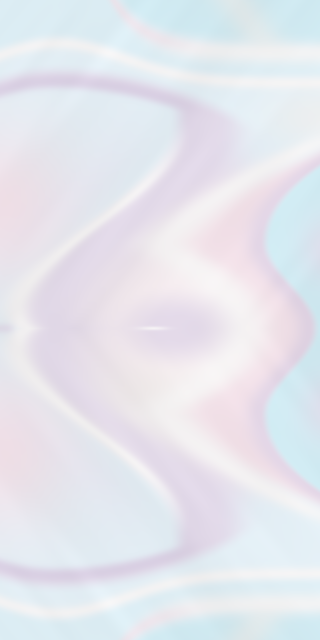
A WebGL 1 fragment shader for this background:

```glsl
precision highp float;
uniform vec2 u_resolution;

#define AXIS_Y 0.974
#define STREAK_AMOUNT 0.035
#define EDGE_SOFTNESS 0.035

const vec3 WHITE = vec3(0.955, 0.948, 0.948);
const vec3 CREAM = vec3(0.935, 0.920, 0.910);
const vec3 PINK = vec3(0.940, 0.870, 0.900);
const vec3 LAVENDER = vec3(0.880, 0.845, 0.905);
const vec3 MAUVE = vec3(0.840, 0.800, 0.880);
const vec3 ICE = vec3(0.885, 0.930, 0.955);
const vec3 AQUA = vec3(0.805, 0.910, 0.940);

float hash(vec2 p) {
  return fract(sin(dot(p, vec2(127.1, 311.7))) * 43758.5453);
}

float noise(vec2 p) {
  vec2 i = floor(p);
  vec2 f = fract(p);
  f = f * f * (3.0 - 2.0 * f);
  return mix(mix(hash(i), hash(i + vec2(1.0, 0.0)), f.x),
             mix(hash(i + vec2(0.0, 1.0)), hash(i + vec2(1.0, 1.0)), f.x), f.y);
}

// Soft line profile around distance zero
float glow(float d, float width) {
  d /= width;
  return exp(-d * d);
}

float smoothMax(float a, float b, float k) {
  float h = max(k - abs(a - b), 0.0) / k;
  return max(a, b) + 0.25 * h * h * k;
}

// Curves of the folds; v is the height away from the mirror axis
float lobeSide(float v) {
  return 0.045 + 0.52 * smoothstep(0.03, 0.63, v) + 0.04 * exp(-v / 0.03);
}

float lobeTop(float x) {
  float d = x - 0.17;
  return 0.772 - (d < 0.0 ? 1.0 : 0.45) * d * d;
}

float outerRidge(float x) {
  return 0.766 + 0.124 * glow(x - 0.18, 0.3);
}

float cornerEdge(float x) {
  return 0.87 + 0.14 * exp(-(x - 0.365) / 0.1);
}

float middleRidge(float v) {
  return smoothMax(0.38 + 1.8 * v * v, 0.75 - 4.0 * v * v, 0.1);
}

float rightEdge(float v) {
  float d = v - 0.27;
  return d < 0.0 ? 0.89 + 0.078 * cos(3.14159 * v / 0.27) : 0.812 + 3.0 * d * d;
}

void main() {
  vec2 p = gl_FragCoord.xy / u_resolution * vec2(1.0, 2.0);
  float x = p.x;
  float v = abs(p.y - AXIS_Y);
  float lower = smoothstep(0.05, -0.2, p.y - AXIS_Y);
  float side = x - lobeSide(v);
  float top = v - lobeTop(x);
  float middle = x - middleRidge(v);
  float right = x - rightEdge(v);

  // Central veil, with a mauve fold fading into blue
  vec3 col = mix(LAVENDER, mix(PINK, WHITE, 0.55), smoothstep(0.06, 0.4, side));
  col = mix(col, CREAM, 0.7 * lower * glow(x - 0.46, 0.22) * glow(v - 0.22, 0.14));
  col = mix(col, ICE, smoothstep(0.62, 0.82, x) * smoothstep(0.4, 0.58, v));
  col = mix(col, MAUVE, 0.6 * glow(x - 0.63, 0.12) * glow(v - 0.58, 0.13));
  col = mix(col, LAVENDER, 0.8 * glow(side - 0.09, 0.06));

  // Outer bands
  col = mix(col, ICE, smoothstep(0.0, 0.06, top) * smoothstep(0.45, 0.65, v));
  float ridge = v - outerRidge(x);
  col = mix(col, mix(ICE, AQUA, 0.35), smoothstep(0.0, 0.04, ridge));
  col = mix(col, WHITE, 0.9 * glow(ridge, 0.02));
  float corner = v - cornerEdge(x);
  col = mix(col, WHITE, 0.85 * glow(corner + 0.01, 0.035) * smoothstep(0.35, 0.65, x));
  col = mix(col, AQUA, 0.9 * smoothstep(0.0, 0.06, corner) * smoothstep(0.33, 0.42, x));
  col = mix(col, PINK, 0.65 * glow(corner, 0.025) * smoothstep(0.7, 0.45, x));
  col = mix(col, CREAM, 0.6 * glow(x - 1.0, 0.16) * glow(v - 0.66, 0.09) * (1.0 - lower));
  col = mix(col, CREAM, 0.55 * glow(x - 0.75 - 0.7 * (1.0 - v), 0.07) * smoothstep(0.82, 0.92, v));

  // Left lobe and its bright rim
  float inside = smoothstep(0.03, -0.04, side) * smoothstep(0.015, -0.035, top);
  vec3 lobe = mix(ICE, PINK, 0.95 * glow(x, 0.24) * glow(v - 0.38, 0.25));
  lobe = mix(lobe, LAVENDER, 0.25 * glow(side + 0.18, 0.1) * glow(v - 0.45, 0.2));
  col = mix(col, lobe, inside);
  float rim = glow(side, mix(0.045, 0.03, smoothstep(0.1, 0.3, v)));
  col = mix(col, WHITE, 0.95 * rim * smoothstep(0.67, 0.4, v));
  col = mix(col, MAUVE, 0.85 * glow(top, 0.022) * smoothstep(0.68, 0.48, x));
  col = mix(col, LAVENDER, 0.7 * glow(v, 0.015) * smoothstep(0.06, 0.02, x));

  // Pink fold, white crest and aqua pocket on the right
  float fold = smoothstep(0.0, 0.13, middle) * smoothstep(0.66, 0.5, v);
  col = mix(col, PINK, fold);
  col = mix(col, WHITE, 0.9 * glow(middle, mix(0.09, 0.06, smoothstep(0.2, 0.5, v)))
            * smoothstep(0.68, 0.54, v));
  float pocketRows = smoothstep(0.62, 0.5, v);
  col = mix(col, MAUVE, 0.65 * glow(right, 0.045) * pocketRows);
  vec3 pocket = mix(AQUA, LAVENDER, 0.7 * glow(x - 1.02, 0.08) * glow(v - 0.25, 0.1));
  col = mix(col, pocket, smoothstep(0.0, EDGE_SOFTNESS, right) * pocketRows);

  // Mauve heart with a thin glint
  float heart = length((p - vec2(0.55, AXIS_Y)) / vec2(0.2, 0.125));
  col = mix(col, MAUVE, 0.7 * smoothstep(1.15, 0.25, heart));
  float glint = glow(x - 0.477, 0.045) * glow(v, 0.006);
  col = mix(col, WHITE, 0.85 * glint);

  // Faint diagonal streaks
  vec2 q = vec2(x - 0.8 * v, x + v);
  float streak = noise(q * vec2(9.0, 1.6) + 4.0) + 0.5 * noise(q * vec2(20.0, 2.0) + 9.0);
  col += STREAK_AMOUNT * (streak - 0.75);

  gl_FragColor = vec4(clamp(col, 0.0, 1.0), 1.0);
}
```
